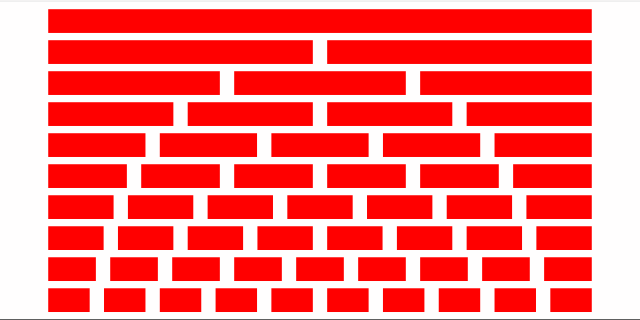
Give the GLSL for this pattern, as a WebGL 1 fragment shader.

```glsl
precision highp float;
// Draws a red wall of ten brick rows on white, row n split into n equal bricks.

uniform vec2 u_resolution;

// Antialiased coverage of a band of the given half width around zero.
float band(float x, float halfWidth, float pixel) {
    return clamp(0.5 + (halfWidth - abs(x)) / pixel, 0.0, 1.0);
}

float brickWall(vec2 p, float pixel) {
    const float rowPitch = 0.0969;
    const float wallWidth = 1.7434;   // includes one joint
    const float joint = 0.0448;

    // Rows are counted downward; each row number is also its brick count.
    float depth = 1.0 - p.y - 0.0174;
    float row = clamp(floor(depth / rowPitch), 0.0, 9.0);
    float brickPitch = wallWidth / (row + 1.0);

    // Position relative to the centre of the nearest brick.
    float column = clamp(floor((p.x + 0.5 * wallWidth) / brickPitch), 0.0, row);
    vec2 local = vec2(p.x + 0.5 * wallWidth - (column + 0.5) * brickPitch,
                      depth - (row + 0.5) * rowPitch);

    return band(local.x, 0.5 * (brickPitch - joint), pixel)
         * band(local.y, 0.0371, pixel);
}

void main() {
    // Height is one unit, x is centred on the canvas.
    float pixel = 1.0 / u_resolution.y;
    vec2 p = gl_FragCoord.xy * pixel;
    p.x -= 0.5 * u_resolution.x * pixel;

    vec3 white = vec3(1.0, 0.995, 0.995);
    vec3 red = vec3(1.0, 0.0, 0.0);
    vec3 color = mix(white, red, brickWall(p, pixel));

    // Thin border lines: pale at the top, dark at the bottom.
    color = mix(color, vec3(0.87), band(p.y - 0.9967, 0.0013, pixel));
    color = mix(color, vec3(0.25), band(p.y, 0.0026, pixel));

    gl_FragColor = vec4(color, 1.0);
}
```
